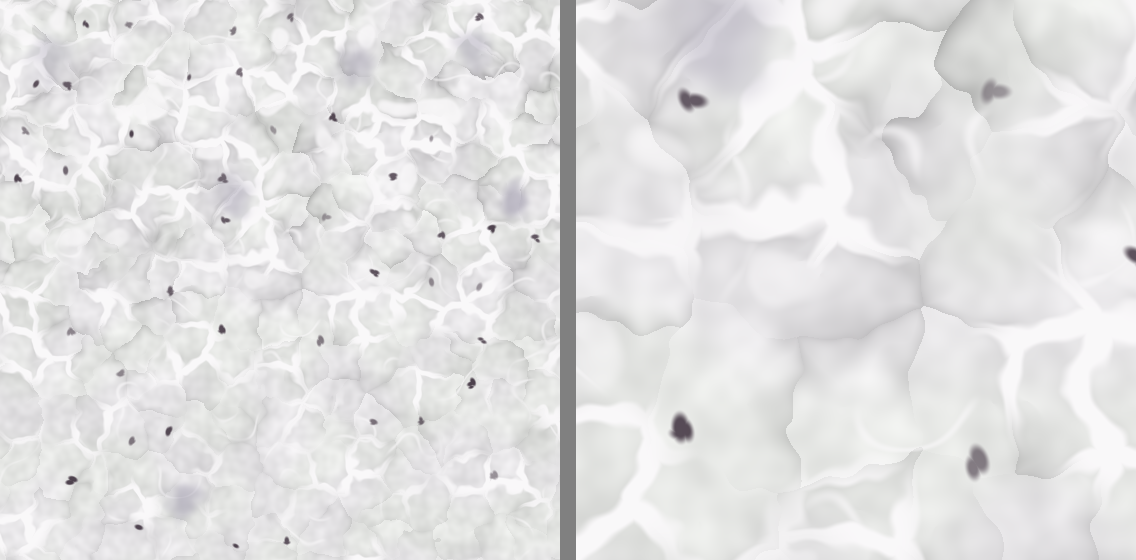
Left: the whole. Right: its middle third, enlarged.
This texture is drawn by a Shadertoy shader. Its source:

```glsl
// Pale grey, irregular cell tissue with white gaps, shaded rims, dark specks and faint smudges.

const float CELLS = 15.0;          // cells across the canvas
const float WARP = 0.30;           // bending of cell borders, in cells
const float GAP_WIDTH = 0.075;     // half width of the widest gaps, in cells
const float GAP_SOFTNESS = 0.085;  // blur of the gap edges, in cells
const float RIM_DEPTH = 0.15;      // darkening inside the borders
const float SPECK_GRID = 11.0;
const float SPECK_SHARE = 0.34;
const float SMUDGE_GRID = 4.0;
const float SMUDGE_SHARE = 0.35;
const float BODY_TONE = 0.898;
const vec3 GAP_COLOR = vec3(0.978, 0.972, 0.978);
const vec3 SPECK_COLOR = vec3(0.27, 0.22, 0.27);
const vec3 SMUDGE_COLOR = vec3(0.60, 0.58, 0.66);
const vec3 COOL_TINT = vec3(0.002, -0.004, 0.005);
const vec3 GREEN_TINT = vec3(-0.002, 0.003, -0.007);

vec2 hash2(vec2 p) {
    vec3 q = fract(p.xyx * vec3(0.1031, 0.1030, 0.0973));
    q += dot(q, q.yzx + 33.33);
    return fract((q.xx + q.yz) * q.zy);
}

// Gradient noise, roughly -0.7 to 0.7
float cornerSlope(vec2 cell, vec2 offset) {
    float angle = 6.2832 * hash2(cell).x;
    return dot(vec2(cos(angle), sin(angle)), offset);
}

float gradientNoise(vec2 p) {
    vec2 i = floor(p), f = p - i;
    vec2 u = f * f * f * (f * (f * 6.0 - 15.0) + 10.0);
    vec2 e = vec2(1.0, 0.0);
    float low = mix(cornerSlope(i, f), cornerSlope(i + e.xy, f - e.xy), u.x);
    float high = mix(cornerSlope(i + e.yx, f - e.yx), cornerSlope(i + e.xx, f - e.xx), u.x);
    return mix(low, high, u.y);
}

// Distance to the nearest cell border; also gives the cell id and the vector to its centre
float cellBorder(vec2 p, out vec2 id, out vec2 toCentre) {
    vec2 base = floor(p);
    float nearest = 9.0;
    for (int y = -1; y <= 1; y++)
    for (int x = -1; x <= 1; x++) {
        vec2 cell = base + vec2(x, y);
        vec2 r = cell + 0.05 + 0.9 * hash2(cell) - p;
        if (dot(r, r) < nearest) {
            nearest = dot(r, r);
            id = cell;
            toCentre = r;
        }
    }
    float border = 9.0;
    for (int y = -2; y <= 2; y++)
    for (int x = -2; x <= 2; x++) {
        vec2 cell = id + vec2(x, y);
        vec2 r = cell + 0.05 + 0.9 * hash2(cell) - p;
        vec2 across = r - toCentre;
        if (dot(across, across) > 0.0001)
            border = min(border, dot(0.5 * (r + toCentre), normalize(across)));
    }
    return border;
}

// Small clusters of one to three stretched dabs
float specks(vec2 uv) {
    vec2 p = uv * SPECK_GRID, cell = floor(p);
    vec2 pick = hash2(cell + 71.0);
    if (pick.x > SPECK_SHARE) return 0.0;
    vec2 centre = cell + 0.25 + 0.5 * hash2(cell + 19.0);
    float ink = 0.0;
    for (int i = 0; i < 3; i++) {
        vec2 h = hash2(cell * 3.0 + float(i) * 17.0 + 5.0);
        float angle = 6.2832 * h.x;
        vec2 axis = vec2(cos(angle), sin(angle));
        vec2 d = p - centre - (i == 0 ? vec2(0.0) : 0.13 * (h - 0.5));
        d = vec2(dot(d, axis), 1.7 * dot(d, vec2(-axis.y, axis.x)));
        float radius = mix(0.045, 0.085, h.y);
        float present = i == 0 ? 1.0 : step(0.45, h.x);
        float dab = 1.0 - smoothstep(radius - 0.03, radius + 0.04, length(d));
        ink = max(ink, present * dab);
    }
    return ink * mix(0.4, 0.95, pick.y);
}

// Blurred round stains, most of them faint
float smudges(vec2 uv) {
    vec2 p = uv * SMUDGE_GRID, cell = floor(p);
    vec2 pick = hash2(cell + 43.0);
    vec2 centre = cell + 0.3 + 0.4 * hash2(cell + 8.0);
    float d = length(p - centre) + 0.1 * gradientNoise(uv * 30.0);
    float stain = 1.0 - smoothstep(0.02, mix(0.14, 0.26, pick.y), d);
    return step(pick.x, SMUDGE_SHARE) * stain * mix(0.65, 0.25, pick.y);
}

void mainImage(out vec4 fragColor, in vec2 fragCoord) {
    vec2 uv = fragCoord / iResolution.y;
    float crispness = smoothstep(0.1, 0.8, uv.y);  // contrast grows upwards

    // Bent cells
    vec2 bend = vec2(gradientNoise(uv * 22.0), gradientNoise(uv * 22.0 + 50.0));
    bend += 0.4 * vec2(gradientNoise(uv * 55.0 + 9.0), gradientNoise(uv * 55.0 + 31.0));
    vec2 id, toCentre;
    float border = cellBorder(uv * CELLS + 3.0 + WARP * bend, id, toCentre);
    vec2 cellRandom = hash2(id + 27.0);

    // Cell body: own tone, mottling and a rim darker on one side
    float tone = BODY_TONE + 0.045 * (cellRandom.x - 0.5) * mix(0.6, 1.2, crispness);
    tone += 0.035 * gradientNoise(uv * 7.0 + 4.0) + 0.05 * gradientNoise(uv * 26.0 + 12.0);
    tone += 0.045 * gradientNoise(uv * 60.0 + 80.0);
    float turn = 6.2832 * cellRandom.y;
    float side = dot(normalize(toCentre + 0.0001), vec2(cos(turn), sin(turn)));
    float rim = exp(-border * 7.0) * smoothstep(-0.3, 0.9, side);
    tone -= RIM_DEPTH * rim * mix(0.45, 1.2, crispness);
    float tint = smoothstep(-0.3, 0.3, gradientNoise(uv * 9.0 + 60.0));
    vec3 color = tone + mix(COOL_TINT, GREEN_TINT, tint);

    // White gaps, open voids and thin wisps
    float openness = gradientNoise(uv * 10.0 + 20.0) + mix(-0.08, 0.1, crispness);
    float open = smoothstep(-0.15, 0.3, openness);
    float width = GAP_WIDTH * open;
    float gap = open * (1.0 - smoothstep(width, width + GAP_SOFTNESS, border));
    float hollow = smoothstep(0.3, 0.42, gradientNoise(uv * 13.0 + 90.0)) * crispness;
    float wisp = 1.0 - smoothstep(0.0, 0.06, abs(gradientNoise(uv * 14.0 + 35.0)));
    wisp *= smoothstep(0.05, 0.35, gradientNoise(uv * 11.0 + 66.0));
    color = mix(color, GAP_COLOR, max(gap, max(0.8 * hollow, 0.6 * wisp)));

    // Stains and specks
    color = mix(color, SMUDGE_COLOR, smudges(uv));
    color = mix(color, SPECK_COLOR, specks(uv));
    fragColor = vec4(clamp(color, 0.0, 1.0), 1.0);
}
```
